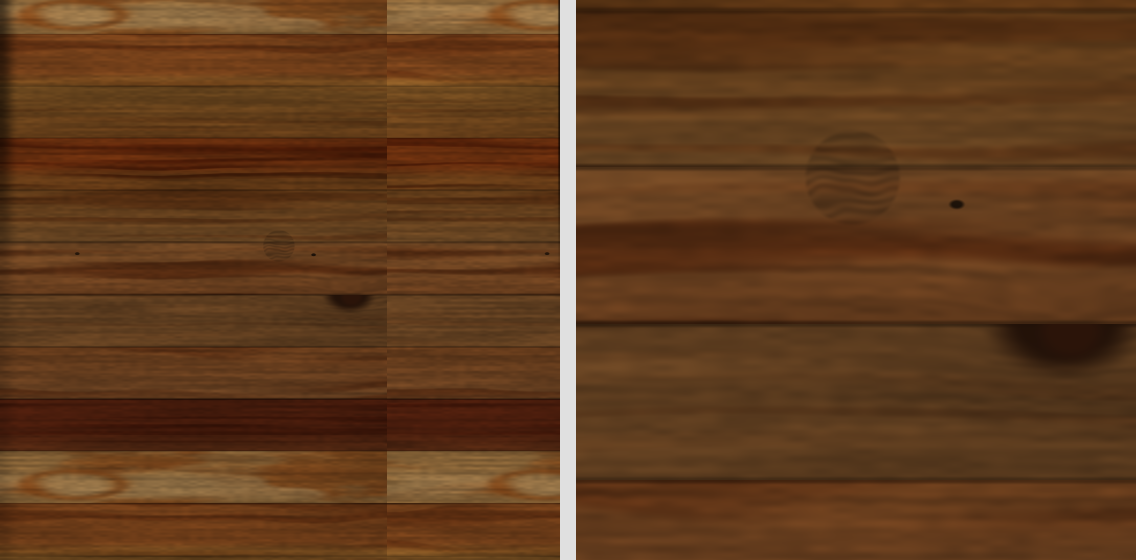
Left, the full canvas; right, a detail of the centre.
This texture is drawn by a WebGL 1 fragment shader. Its source:

```glsl
precision highp float;
uniform vec2 u_resolution;

const float TILE = 0.839;
const float ROWS = 9.0;
const vec2 TILE_ORIGIN = vec2(0.691, 0.060);
const vec3 STREAK_TINT = vec3(0.70, 0.53, 0.38);
const vec3 AMBER = vec3(0.43, 0.23, 0.075);
const vec3 CREAM = vec3(0.55, 0.43, 0.27);
const vec3 KNOT_RIM = vec3(0.13, 0.065, 0.03);
const vec3 KNOT_CORE = vec3(0.19, 0.085, 0.04);

float hash(vec2 p) {
  vec3 q = fract(vec3(p.xyx) * 0.1031);
  q += dot(q, q.yzx + 33.33);
  return fract((q.x + q.y) * q.z);
}

float noise(vec2 p) {
  vec2 i = floor(p);
  vec2 f = fract(p);
  f = f * f * (3.0 - 2.0 * f);
  return mix(mix(hash(i), hash(i + vec2(1.0, 0.0)), f.x),
             mix(hash(i + vec2(0.0, 1.0)), hash(i + 1.0), f.x), f.y);
}

float fbm(vec2 p) {
  float sum = 0.0;
  float gain = 0.55;
  for (int i = 0; i < 4; i++) {
    sum += gain * noise(p);
    p = p * 2.03 + 17.0;
    gain *= 0.5;
  }
  return sum;
}

// Board colour, t running from its top edge to its bottom edge
vec3 boardTone(float row, float t) {
  if (row < 0.5) return mix(vec3(0.41, 0.225, 0.09), vec3(0.47, 0.31, 0.13), smoothstep(0.72, 0.95, t));
  if (row < 1.5) return mix(vec3(0.39, 0.26, 0.11), vec3(0.37, 0.225, 0.09), t);
  if (row < 2.5) return mix(vec3(0.37, 0.165, 0.05), vec3(0.36, 0.21, 0.08), smoothstep(0.5, 0.8, t));
  if (row < 3.5) return mix(vec3(0.36, 0.22, 0.09), vec3(0.39, 0.26, 0.13), t);
  if (row < 4.5) return mix(vec3(0.41, 0.26, 0.13), vec3(0.39, 0.23, 0.11), t);
  if (row < 5.5) return vec3(0.36, 0.235, 0.12);
  if (row < 6.5) return mix(vec3(0.38, 0.22, 0.10), vec3(0.40, 0.25, 0.13), t);
  if (row < 7.5) return mix(vec3(0.27, 0.105, 0.045), vec3(0.30, 0.145, 0.065), smoothstep(0.5, 1.0, t));
  return vec3(0.49, 0.36, 0.20);
}

// Streak frequency, streak strength and waviness of a board
vec3 boardGrain(float row) {
  if (row < 0.5) return vec3(75.0, 0.50, 0.020);
  if (row < 1.5) return vec3(190.0, 0.35, 0.004);
  if (row < 2.5) return vec3(150.0, 0.95, 0.010);
  if (row < 3.5) return vec3(135.0, 0.60, 0.006);
  if (row < 4.5) return vec3(85.0, 0.80, 0.008);
  if (row < 5.5) return vec3(150.0, 0.25, 0.012);
  if (row < 6.5) return vec3(85.0, 0.70, 0.032);
  if (row < 7.5) return vec3(140.0, 0.65, 0.003);
  return vec3(60.0, 0.25, 0.022);
}

float streaks(vec2 p, float row, vec3 grain) {
  float bend = (noise(p * vec2(7.0, 16.0) + row * 9.0) - 0.5) * grain.z;
  float line = noise(vec2(p.x * 2.2, (p.y + bend) * grain.x) + row * 31.0);
  return smoothstep(0.48, 0.92, line) * grain.y;
}

// Amber clouds and pale flames of the light board
vec3 flamedTone(vec3 base, vec2 p, float t) {
  float cloud = smoothstep(0.42, 0.68, fbm(p * vec2(5.0, 26.0) + 4.0));
  float pale = smoothstep(0.35, 0.62, noise(p * vec2(9.0, 40.0) + 8.0));
  pale *= smoothstep(0.3, 0.6, t) * (1.0 - smoothstep(0.8, 1.0, t));
  vec3 tone = mix(base, AMBER, cloud * 0.75);
  tone = mix(tone, CREAM, pale * 0.75);
  float loopDist = length(vec2((p.x - 0.28) / 0.085, (t - 0.64) / 0.26));
  tone = mix(tone, CREAM, 0.7 * (1.0 - smoothstep(0.5, 0.9, loopDist)));
  return mix(tone, AMBER, 0.7 * exp(-pow((loopDist - 1.0) * 5.0, 2.0)));
}

float spot(vec2 p, vec2 center, vec2 radius, float blur) {
  return 1.0 - smoothstep(1.0 - blur, 1.0 + blur, length((p - center) / radius));
}

void main() {
  vec2 uv = gl_FragCoord.xy / u_resolution;
  vec2 p = fract((vec2(uv.x, 1.0 - uv.y) - TILE_ORIGIN) / TILE) * TILE;
  float boards = p.y / TILE * ROWS;
  float row = floor(boards);
  float t = fract(boards);

  // Board colour and grain, bent around the knot
  vec2 toKnot = (p - vec2(0.772, 0.466)) / vec2(0.06, 0.035);
  vec2 g = p - vec2(0.0, 0.012 * exp(-dot(toKnot, toKnot)));
  vec3 color = boardTone(row, t);
  if (row > 7.5) color = flamedTone(color, p, t);
  color *= mix(vec3(1.0), STREAK_TINT, streaks(g, row, boardGrain(row)));
  color *= 0.88 + 0.24 * noise(g * vec2(6.0, 210.0));
  color *= 0.93 + 0.14 * noise(g * vec2(75.0, 260.0) + 50.0);
  color *= 0.88 + 0.24 * fbm(p * vec2(4.0, 12.0) + row * 5.0);

  // Joints between boards
  float joint = min(t, 1.0 - t) * TILE / ROWS;
  float edge = floor(boards + 0.5);
  color *= 1.0 - (0.1 + 0.3 * hash(vec2(edge, 3.0))) * (1.0 - smoothstep(0.0005, 0.003, joint));

  // Half knot, round plug and specks
  float below = step(4.5, row);
  color = mix(color, KNOT_RIM, 0.95 * below * spot(p, vec2(0.772, 0.466), vec2(0.038, 0.027), 0.35));
  color = mix(color, KNOT_CORE, 0.7 * below * spot(p, vec2(0.776, 0.470), vec2(0.017, 0.015), 0.4));
  float plug = spot(p, vec2(0.646, 0.379), vec2(0.028), 0.06);
  float rings = 0.5 + 0.5 * sin(p.y * 900.0 + 9.0 * noise(p * 70.0));
  color *= 1.0 - plug * (0.07 + 0.13 * rings);
  color *= 1.0 - 0.6 * spot(p, vec2(0.286, 0.393), vec2(0.004, 0.0025), 0.4);
  color *= 1.0 - 0.7 * spot(p, vec2(0.708, 0.395), vec2(0.004, 0.0025), 0.4);

  // Uneven light and shaded side edges
  color *= mix(1.07, 0.96, p.x / TILE) * mix(0.97, 1.04, uv.y);
  float upper = smoothstep(0.45, 0.8, uv.y);
  color *= 1.0 - mix(0.15, 0.55, upper) * (1.0 - smoothstep(0.0, 0.035, uv.x));
  color *= 1.0 - 0.7 * upper * smoothstep(0.995, 0.999, uv.x);
  gl_FragColor = vec4(color, 1.0);
}
```
